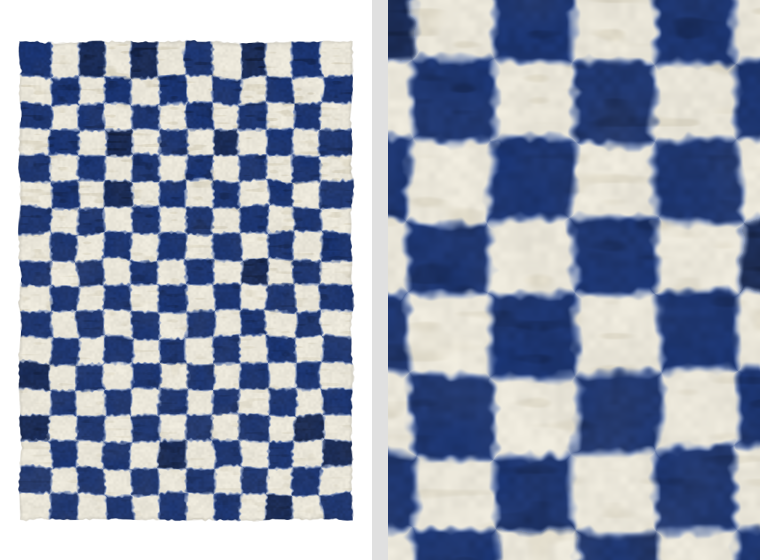
Left: the whole. Right: its middle third, enlarged.
Write a WebGL 1 fragment shader that draws this pattern.

```glsl
precision highp float;
uniform vec2 u_resolution;

#define CELLS vec2(12.0, 18.0)
#define RUG_LO vec2(0.054, 0.072)
#define RUG_HI vec2(0.946, 0.925)
#define CELL_SIZE vec2(0.0816, 0.0545)
#define BLUE vec3(0.10, 0.20, 0.44)
#define WORN_BLUE vec3(0.18, 0.25, 0.43)
#define CREAM vec3(0.915, 0.90, 0.85)
#define EDGE_SOFTNESS 0.075
#define WOBBLE 0.13
#define FUZZ 0.10
#define FRINGE 0.006

float hash(vec2 p) {
  vec3 q = fract(vec3(p.xyx) * 0.1031);
  q += dot(q, q.yzx + 33.33);
  return fract((q.x + q.y) * q.z);
}

float noise(vec2 p) {
  vec2 i = floor(p);
  vec2 f = fract(p);
  f = f * f * (3.0 - 2.0 * f);
  float low = mix(hash(i), hash(i + vec2(1.0, 0.0)), f.x);
  float high = mix(hash(i + vec2(0.0, 1.0)), hash(i + 1.0), f.x);
  return mix(low, high, f.y);
}

vec2 noise2(vec2 p) {
  return vec2(noise(p), noise(p + vec2(57.0, 113.0))) - 0.5;
}

// Signed distance to the ragged outline, in canvas heights
float rugDistance(vec2 uv, vec2 p, float aspect) {
  vec2 center = 0.5 * (RUG_LO + RUG_HI);
  vec2 halfSize = 0.5 * (RUG_HI - RUG_LO);
  vec2 d = (abs(uv - center) - halfSize) * vec2(aspect, 1.0);
  float wave = noise(p * 24.0 + 5.0) - 0.5;
  float tuft = noise(p * 150.0 + 60.0) - 0.5;
  return max(d.x, d.y) + FRINGE * (wave + 0.6 * tuft);
}

// Cell coordinates: border columns and the top row are wider than the rest
vec2 gridCoords(vec2 uv, vec2 p) {
  vec2 q = (uv - RUG_LO) / (RUG_HI - RUG_LO);
  vec2 g = vec2((q.x - 0.5) / CELL_SIZE.x + 0.5 * CELLS.x, q.y / CELL_SIZE.y);
  g += WOBBLE * 1.6 * noise2(g * 0.9 + 20.0);
  return g + FUZZ * noise2(p * 170.0 + 9.0);
}

// Positive in blue cells, negative in cream cells
float checker(vec2 g, vec2 cell) {
  vec2 seam = clamp(floor(g + 0.5), vec2(1.0), CELLS - 1.0);
  vec2 d = abs(g - seam);
  float parity = mod(cell.x + cell.y, 2.0);
  return min(d.x, d.y) * (2.0 * parity - 1.0);
}

void main() {
  vec2 uv = gl_FragCoord.xy / u_resolution;
  float aspect = u_resolution.x / u_resolution.y;
  vec2 p = uv * vec2(aspect, 1.0);
  float pixel = 1.0 / u_resolution.y;

  vec2 g = gridCoords(uv, p);
  vec2 cell = clamp(floor(g), vec2(0.0), CELLS - 1.0);
  float side = checker(g, cell);
  float soft = max(EDGE_SOFTNESS, 12.0 * pixel);
  float dye = smoothstep(-soft, soft, side);

  // Pile: fine tufts and short horizontal creases, stronger near the top
  float tuft = noise(p * 210.0) - 0.5;
  float cloud = noise(p * 42.0 + 31.0) - 0.5;
  float crease = noise(p * vec2(45.0, 150.0) + 80.0);
  crease = smoothstep(0.66, 0.92, crease) * mix(0.35, 1.0, uv.y);

  // Each blue cell takes the dye a little differently
  float lot = hash(cell + 3.0);
  float wear = clamp(0.5 * lot + 0.6 * cloud + 0.35 * (1.0 - uv.y), 0.0, 1.0);
  vec3 blue = mix(BLUE, WORN_BLUE, wear * 0.75);
  blue *= 1.0 - 0.22 * step(0.88, lot) + 0.14 * tuft - 0.22 * crease;

  vec3 cream = CREAM * (1.0 + 0.05 * tuft + 0.035 * cloud);
  cream *= 1.0 - crease * vec3(0.07, 0.08, 0.11);

  // Blue fibres cast a cool tint along the seams
  vec3 color = mix(cream, blue, dye);
  color += vec3(-0.03, 0.0, 0.06) * 4.0 * dye * (1.0 - dye);

  // Outline with slight rounding of the pile, on white
  float d = rugDistance(uv, p, aspect);
  color *= 1.0 - 0.08 * smoothstep(-0.007, 0.0, d);
  float blur = max(0.0016, pixel);
  color = mix(color, vec3(1.0), smoothstep(-blur, blur, d));
  gl_FragColor = vec4(color, 1.0);
}
```
